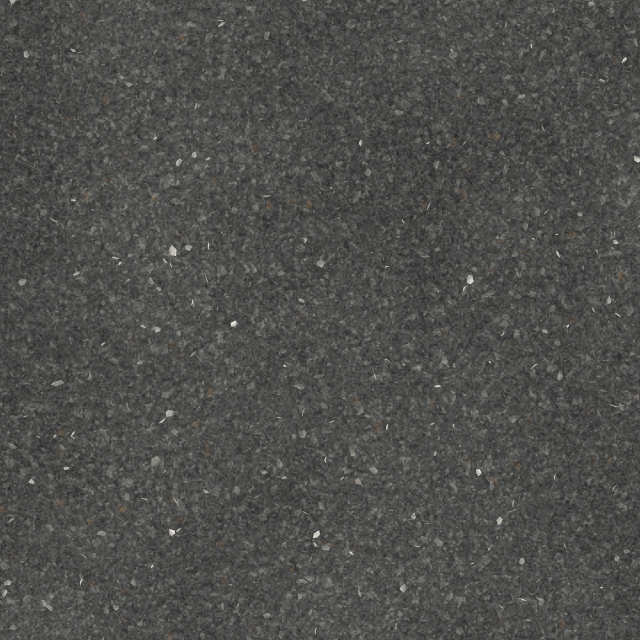
This texture is drawn by a three.js fragment shader. Its source:

```glsl
// Dark terrazzo-like stone: overlapping grey flakes pressed into a grainy binder,
// with thin curved slivers and a few brown, pale and white chips.
// Each layer scatters one random shape per grid cell and paints it over the last.

varying vec2 vUv;

// Four random values per cell, without sine
vec4 hash4(vec2 p) {
  vec4 q = fract(p.xyxy * vec4(0.1031, 0.1030, 0.0973, 0.1099));
  q += dot(q, q.wzxy + 33.33);
  return fract((q.xxyz + q.yzzw) * q.zywx);
}

float noise(vec2 p) {
  vec2 i = floor(p), f = fract(p);
  f = f * f * (3.0 - 2.0 * f);
  float low = mix(hash4(i).x, hash4(i + vec2(1.0, 0.0)).x, f.x);
  float high = mix(hash4(i + vec2(0.0, 1.0)).x, hash4(i + 1.0).x, f.x);
  return mix(low, high, f.y);
}

float clouds(vec2 p) {
  return 0.45 * noise(p) + 0.33 * noise(p * 2.1 + 17.0) + 0.22 * noise(p * 4.3 + 41.0);
}

vec2 rotate(vec2 p, float angle) {
  float c = cos(angle), s = sin(angle);
  return vec2(c * p.x + s * p.y, c * p.y - s * p.x);
}

// Irregular five-sided chip: the largest distance to five random edges
float chipDistance(vec2 p, float radius, vec2 id) {
  float d = -1.0;
  for (int i = 0; i < 5; i++) {
    vec4 h = hash4(id + 7.3 * float(i) + 3.1);
    float angle = 1.2566 * float(i) + 0.6 * (h.x - 0.5);
    d = max(d, dot(p, vec2(cos(angle), sin(angle))) - radius * mix(0.6, 1.15, h.y));
  }
  return d;
}

// Paints chips whose colours run from dark to light, mostly near dark
vec3 paintChips(vec3 under, vec2 uv, float cells, float seed, float density,
                float radius, float opacity, vec3 dark, vec3 light) {
  vec2 p = uv * cells;
  float blur = 0.0011 * cells;
  for (int y = -1; y <= 1; y++) {
    for (int x = -1; x <= 1; x++) {
      vec2 cell = floor(p) + vec2(float(x), float(y));
      vec2 id = cell + seed;
      vec4 place = hash4(id);
      vec4 look = hash4(id + 57.7);
      if (place.w > density) continue;
      vec2 q = rotate(p - cell - place.xy, 6.2832 * place.z);
      q.y *= mix(1.1, 2.0, look.x);
      float d = chipDistance(q, radius * mix(0.6, 1.1, look.y), id);
      float cover = 1.0 - smoothstep(-blur, blur, d);
      vec3 tint = mix(dark, light, look.z * look.z);
      // Cleavage streaks and one lit side
      tint *= 1.0 + 0.26 * (noise(q * vec2(4.0, 13.0) + id * 5.0) - 0.5);
      tint *= 1.0 + 0.17 * clamp(q.y / radius, -1.0, 1.0);
      under = mix(under, tint, cover * opacity * mix(0.6, 1.0, look.w));
    }
  }
  return under;
}

// Paints thin, slightly bent, tapering splinters
vec3 paintSlivers(vec3 under, vec2 uv, float cells, float seed, float density, vec3 tint) {
  vec2 p = uv * cells;
  float blur = 0.0009 * cells;
  for (int y = -1; y <= 1; y++) {
    for (int x = -1; x <= 1; x++) {
      vec2 cell = floor(p) + vec2(float(x), float(y));
      vec4 place = hash4(cell + seed);
      vec4 look = hash4(cell + seed + 91.3);
      if (place.w > density) continue;
      vec2 q = rotate(p - cell - place.xy, 6.2832 * place.z);
      float span = mix(0.12, 0.34, look.x);
      float along = q.x / span;
      float bend = 0.6 * (look.y - 0.5) * span * along * along;
      float width = mix(0.0006, 0.0016, look.w) * cells * (1.0 - along * along);
      float cover = 1.0 - smoothstep(-blur, blur, abs(q.y + bend) - width);
      cover *= 1.0 - smoothstep(0.8, 1.0, abs(along));
      under = mix(under, tint, cover * mix(0.2, 1.0, look.z * look.z));
    }
  }
  return under;
}

void main() {
  vec2 uv = vUv;
  vec3 color = vec3(0.285, 0.285, 0.281);

  // Grey flakes, from fine to coarse
  vec3 darkStone = vec3(0.232, 0.233, 0.231);
  vec3 paleStone = vec3(0.465, 0.465, 0.452);
  color = paintChips(color, uv, 125.0, 11.0, 0.8, 0.46, 0.8, darkStone, paleStone);
  color = paintChips(color, uv, 86.0, 407.0, 0.65, 0.48, 0.75, darkStone, paleStone);
  color = paintChips(color, uv, 60.0, 203.0, 0.45, 0.5, 0.65, darkStone, paleStone);
  color = paintChips(color, uv, 105.0, 509.0, 0.35, 0.46, 0.75, darkStone, paleStone);

  // Sparse brown and pale chips
  color = paintChips(color, uv, 42.0, 611.0, 0.045, 0.36, 0.7,
                     vec3(0.33, 0.29, 0.25), vec3(0.45, 0.38, 0.30));
  color = paintChips(color, uv, 48.0, 733.0, 0.12, 0.35, 0.75,
                     vec3(0.39, 0.395, 0.38), vec3(0.58, 0.58, 0.54));

  // Splinters, then the rare white chips
  color = paintSlivers(color, uv, 80.0, 829.0, 0.55, vec3(0.47, 0.47, 0.46));
  color = paintSlivers(color, uv, 44.0, 951.0, 0.12, vec3(0.80, 0.79, 0.75));
  color = paintChips(color, uv, 40.0, 1103.0, 0.036, 0.26, 0.95,
                     vec3(0.58, 0.58, 0.55), vec3(0.90, 0.89, 0.85));

  // Broad patches and fine grain
  color *= 1.02 + 0.27 * (clouds(uv * 4.0 + 5.0) - 0.5);
  color += 0.05 * (noise(uv * 150.0) - 0.5) + 0.12 * (noise(uv * 360.0 + 9.0) - 0.5);
  gl_FragColor = vec4(color, 1.0);
}
```
